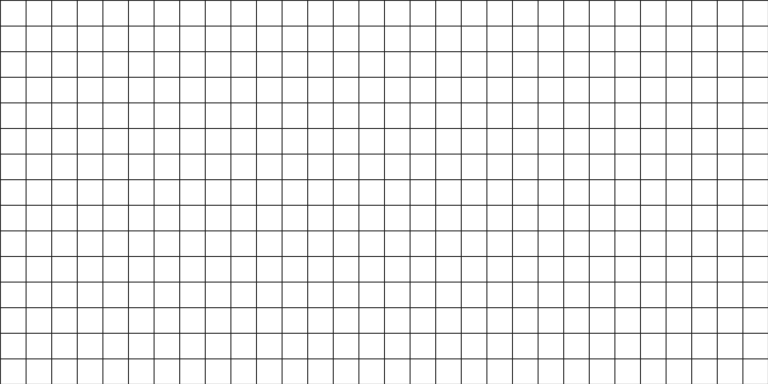
Write a Shadertoy shader that draws this pattern.

```glsl
// Thin dark square grid on white, 30 cells across and 15 down.

// Share of a filter footprint covered by a line of the given width.
vec2 lineCoverage(vec2 dist, float width, vec2 footprint) {
    vec2 high = min(dist + 0.5 * footprint, vec2(0.5 * width));
    vec2 low = max(dist - 0.5 * footprint, vec2(-0.5 * width));
    return max(high - low, 0.0) / footprint;
}

void mainImage(out vec4 fragColor, in vec2 fragCoord) {
    // Cell coordinates, counted from the upper left corner
    vec2 cellsPerPixel = vec2(30.0, 15.0) / iResolution.xy;
    vec2 cell = vec2(fragCoord.x, iResolution.y - fragCoord.y) * cellsPerPixel;

    // Each line lies just inside the left and top edges of its cell
    float lineWidth = 0.038;
    vec2 dist = abs(fract(cell - 0.5 * lineWidth + 0.5) - 0.5);
    vec2 coverage = lineCoverage(dist, lineWidth, 1.2 * cellsPerPixel);

    // Union of vertical and horizontal lines
    float ink = 1.0 - (1.0 - coverage.x) * (1.0 - coverage.y);
    fragColor = vec4(mix(vec3(1.0), vec3(0.13), ink), 1.0);
}
```
